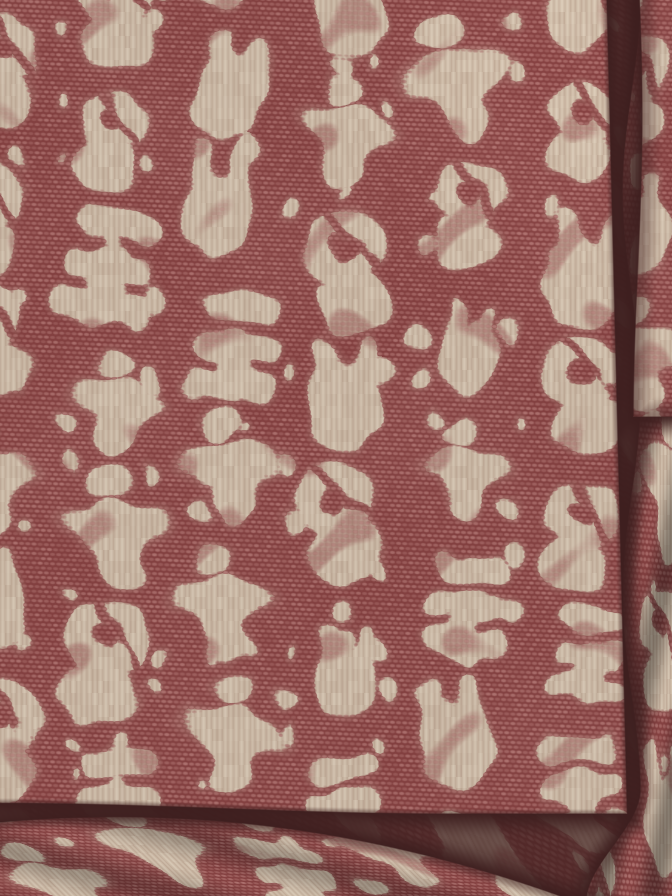
A Shadertoy shader for this texture:

```glsl
const vec3 DEEP_RED = vec3(0.52, 0.255, 0.255);
const vec3 ROSE     = vec3(0.68, 0.445, 0.435);
const vec3 CREAM    = vec3(0.845, 0.785, 0.71);
const vec3 OATMEAL  = vec3(0.71, 0.615, 0.54);
const vec3 SHADOW   = vec3(0.24, 0.12, 0.12);

float hash(vec2 p) {
    vec3 h = fract(vec3(p.xyx) * 0.1031);
    h += dot(h, h.yzx + 33.33);
    return fract((h.x + h.y) * h.z);
}

vec2 hash2(vec2 p) { return vec2(hash(p), hash(p + 47.3)); }

float smin(float a, float b, float k) {
    float h = max(k - abs(a - b), 0.0) / k;
    return min(a, b) - h * h * k * 0.25;
}

float ellipse(vec2 p, vec2 r) { return (length(p / r) - 1.0) * min(r.x, r.y); }

float capsule(vec2 p, vec2 a, vec2 b, float r) {
    vec2 ab = b - a;
    float t = clamp(dot(p - a, ab) / dot(ab, ab), 0.0, 1.0);
    return length(p - a - ab * t) - r;
}

// Layered sines, roughly -1 to 1
float waves(vec2 p) {
    return 0.5 * sin(p.x + 1.7 * sin(p.y * 0.8)) + 0.5 * sin(p.y * 1.3 + 1.4 * sin(p.x * 1.1 + 2.0));
}

// Printed figures
float earedBody(vec2 q) {
    float body = ellipse(q + vec2(0.0, 0.013), vec2(0.036, 0.042));
    float ears = capsule(vec2(abs(q.x), q.y), vec2(0.018, 0.0), vec2(0.021, 0.046), 0.010);
    return smin(body, ears, 0.012);
}

float ribs(vec2 q) {
    float d = capsule(q, vec2(0.0, -0.042), vec2(0.0, 0.004), 0.016);
    for (int i = -1; i <= 1; i++) {
        float y = float(i) * 0.042;
        float reach = 0.031 - 0.004 * float(i);
        d = smin(d, capsule(q, vec2(-reach, y), vec2(reach, y + 0.003), 0.0145), 0.008);
    }
    return d;
}

float ringedBody(vec2 q) {
    vec2 c = q - vec2(0.0, 0.025);
    float ring = abs(ellipse(c, vec2(0.028, 0.025))) - 0.011;
    ring = max(ring, 0.005 - abs(c.x * 0.8 + c.y * 0.6 - 0.01));
    return smin(ring, ellipse(q + vec2(0.0, 0.031), vec2(0.037, 0.031)), 0.006);
}

float wingedDrop(vec2 q) {
    float wings = ellipse(q - vec2(0.0, 0.006), vec2(0.053, 0.021));
    float drop = capsule(q, vec2(0.0, 0.0), vec2(0.006, -0.04), 0.021);
    float head = ellipse(q - vec2(-0.008, 0.048), vec2(0.021, 0.017));
    return min(smin(wings, drop, 0.02), head);
}

float figure(vec2 q, float kind) {
    if (kind < 0.25) return earedBody(q);
    if (kind < 0.45) return ribs(q);
    if (kind < 0.75) return ringedBody(q);
    return wingedDrop(q);
}

// Scattered figures with small dots between them
float printDistance(vec2 p) {
    const vec2 CELL = vec2(0.132, 0.148);
    p += 0.005 * vec2(waves(p * 75.0), waves(p.yx * 68.0 + 4.0));
    float d = 1.0;
    float column = floor(p.x / CELL.x);
    for (int i = -1; i <= 1; i++) {
        float cx = column + float(i);
        float stagger = 0.42 * mod(cx, 2.0);
        float row = floor(p.y / CELL.y - stagger);
        for (int j = -1; j <= 1; j++) {
            vec2 id = vec2(cx, row + float(j));
            vec2 centre = (id + vec2(0.5, 0.5 + stagger)) * CELL + 0.022 * (hash2(id + 9.0) - 0.5);
            float angle = 0.5 * (hash(id + 21.0) - 0.5);
            float size = mix(0.9, 1.17, hash(id + 35.0));
            vec2 q = mat2(cos(angle), sin(angle), -sin(angle), cos(angle)) * (p - centre) / size;
            d = smin(d, figure(q, hash(id + 3.0)) * size, 0.006);
        }
    }
    vec2 dotId = floor(p / 0.05);
    vec2 offset = p - (dotId + 0.3 + 0.4 * hash2(dotId + 61.0)) * 0.05;
    float radius = mix(0.004, 0.013, hash(dotId + 5.0));
    float speck = hash(dotId + 80.0) < 0.35 ? ellipse(offset, radius * vec2(1.0, 1.15)) : 1.0;
    return smin(d, speck, 0.006);
}

// Offset knots of the red weave
float knots(vec2 p) {
    vec2 uv = vec2(p.x * 145.0, (p.y + 0.05 * p.x) * 190.0);
    uv.x += 0.5 * floor(uv.y);
    float knot = 1.0 - smoothstep(0.12, 0.58, length((fract(uv) - 0.5) * vec2(0.85, 1.1)));
    return knot * mix(0.55, 1.15, hash(floor(uv)));
}

// Upright ribs of the pale weave
float paleThreads(vec2 p) {
    float x = p.x * 165.0;
    float rib = 0.5 + 0.5 * cos(6.2832 * x);
    float slub = hash(floor(vec2(x, p.y * 75.0)));
    return rib * 0.5 + slub * 0.38;
}

vec3 cloth(vec2 p, float pixel) {
    float knot = knots(p);
    float d = printDistance(p) + 0.0016 * (knot - 0.5);
    float blur = max(0.0016, pixel * 0.8);
    float ink = 1.0 - smoothstep(-blur, blur, d);
    float worn = smoothstep(0.5, 0.85, waves(p * 42.0 + 1.0)) * (0.35 + 0.3 * knot);
    float halo = 0.16 * (1.0 - smoothstep(0.0, 0.007, d));
    vec3 red = mix(DEEP_RED, ROSE, clamp(knot * 0.85 + 0.07 * waves(p * 17.0), 0.0, 1.0));
    vec3 pale = mix(CREAM, OATMEAL, paleThreads(p) * 0.85);
    return mix(red, pale, max(ink * (1.0 - worn), halo));
}

// Lays one sheet over another, with a rounded rim and a cast shadow
vec3 lay(vec3 under, vec3 sheet, float d, float rim, float pixel) {
    under = mix(SHADOW, under, smoothstep(-0.005, 0.03, d));
    sheet = mix(SHADOW, sheet, mix(0.55, 1.0, smoothstep(0.0, rim, -d)));
    return mix(sheet, under, smoothstep(-pixel, pixel, d));
}

void mainImage(out vec4 fragColor, in vec2 fragCoord) {
    float pixel = 1.0 / iResolution.y;
    vec2 p = fragCoord * pixel;

    // Sheet edges, negative inside
    float panel = max(p.x - 0.702 + 0.025 * p.y, 0.104 - 0.012 * smoothstep(0.0, 0.5, p.x) - p.y);
    float lowerFold = p.y - 0.088 + 0.36 * (p.x - 0.13) * (p.x - 0.13);
    float sideFold = 0.705 - 0.05 * (1.0 - smoothstep(0.0, 0.12, p.y)) + 0.01 * sin(p.y * 14.0) - p.x;
    float upperFold = max(0.712 + 0.005 * sin(p.y * 9.0) - p.x, 0.535 - p.y);

    // Back to front
    vec2 bent = vec2(p.x + 0.5 * p.y, p.y * 0.8 + 0.3 * p.x);
    vec3 color = mix(SHADOW, cloth(bent + 2.0, pixel), 0.3);
    float crease = 0.82 + 0.18 * sin(p.x * 110.0 - p.y * 22.0);
    color = lay(color, cloth(vec2(p.x * 1.6, p.y * 0.8) + 3.1, pixel) * crease, sideFold, 0.02, pixel);
    color = lay(color, cloth(p + 5.3, pixel), upperFold, 0.025, pixel);
    float roll = 0.88 + 0.12 * sin(p.y * 90.0 + p.x * 24.0);
    color = lay(color, cloth(vec2(p.x + p.y, p.y * 1.4) + 4.2, pixel) * roll, lowerFold, 0.014, pixel);
    float sheen = 0.985 + 0.035 * smoothstep(0.3, 0.65, p.x) * smoothstep(0.5, 0.9, p.y);
    color = lay(color, cloth(p + 1.0, pixel) * sheen, panel, 0.006, pixel);
    fragColor = vec4(color, 1.0);
}
```
